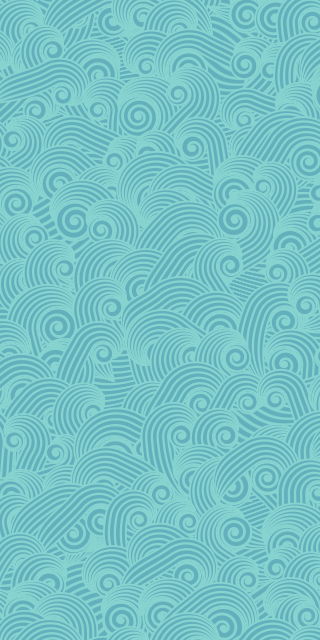
A Shadertoy shader for this pattern:

```glsl
// Layered curling waves: spiral heads with fanned, striped tails in two teal tones.
const float PI = 3.14159265;
const float CELLS = 7.5;        // waves across the canvas width
const float HALF_LINE = 0.027;  // half thickness of a light line, in cells

vec4 hash4(vec2 p) {
    vec4 q = fract(p.xyxy * vec4(0.1031, 0.1030, 0.0973, 0.1099));
    q += dot(q, q.wzxy + 33.33);
    return fract((q.xxyz + q.yzzw) * q.zywx);
}

// Pixel coverage of a signed distance
float cover(float d) {
    return clamp(0.5 - d * iResolution.x / CELLS, 0.0, 1.0);
}

// Signed distance to lines repeating once per unit of phase
float lines(float phase, float spacing) {
    return abs(fract(phase + 0.5) - 0.5) * spacing - HALF_LINE;
}

// Paints a shape with its light lines and outline over the ink so far
float paint(float ink, float shape, float line) {
    return mix(ink, cover(min(line, -shape - 0.045)), cover(shape));
}

// One wave: an arch over the head runs on into a bending tail
float curlWave(float ink, vec2 q, vec4 rnd) {
    float head = mix(0.24, 0.52, rnd.x * rnd.x);
    float width = mix(0.5, 0.8, rnd.y);
    float len = mix(1.3, 1.8, rnd.z);
    float bend = mix(-0.4, 0.6, rnd.w);
    float r = length(q), angle = atan(q.y, q.x);
    float offset, band, slope = 1.0;
    if (q.y >= 0.0) {
        float k = angle / PI;
        offset = r - head;
        band = width * (1.0 - k * k);
    } else {
        float t = -q.y / len, shift = bend - 0.7 * head;
        offset = q.x - head - shift * t * t;
        band = width * (1.0 + 1.5 * t * t) * (1.0 - t * t);
        slope = inversesqrt(1.0 + pow(2.0 * shift * t / len, 2.0));
    }
    float count = floor(width / 0.13 + 0.5);
    float body = max(-offset, offset - band) * slope;
    float fan = lines(offset * count / max(band, 0.001), band * slope / count);
    ink = paint(ink, body, fan);

    // Spiral head with a solid centre
    float pitch = mix(0.14, 0.18, rnd.z);
    float spiral = lines(r / pitch + angle / (2.0 * PI), pitch) - 0.006;
    return paint(ink, r - head, min(spiral, r - 0.085));
}

void mainImage(out vec4 fragColor, in vec2 fragCoord) {
    vec2 p = fragCoord / iResolution.x * CELLS;
    vec2 cell = floor(p);

    // Flowing stripes behind the waves
    float flow = p.y + 0.35 * sin(p.x * 1.3 + 2.0 * sin(p.y * 0.7));
    float ink = cover(lines(flow / 0.135, 0.135));

    // Waves stacked from the top row down
    for (int j = 2; j >= -2; j--) {
        for (int i = -2; i <= 2; i++) {
            vec2 id = cell + vec2(i, j);
            vec4 place = hash4(id + 17.0);
            vec2 q = p - id - mix(vec2(0.15), vec2(0.85), place.xy);
            float turn = (place.z - 0.5) * 2.4;
            q = mat2(cos(turn), sin(turn), -sin(turn), cos(turn)) * q;
            if (place.w < 0.5) q.x = -q.x;
            ink = curlWave(ink, q, hash4(id + 71.0));
        }
    }

    vec3 deepTeal = vec3(0.385, 0.69, 0.738);
    vec3 paleAqua = vec3(0.525, 0.827, 0.815);
    fragColor = vec4(mix(deepTeal, paleAqua, ink), 1.0);
}
```
